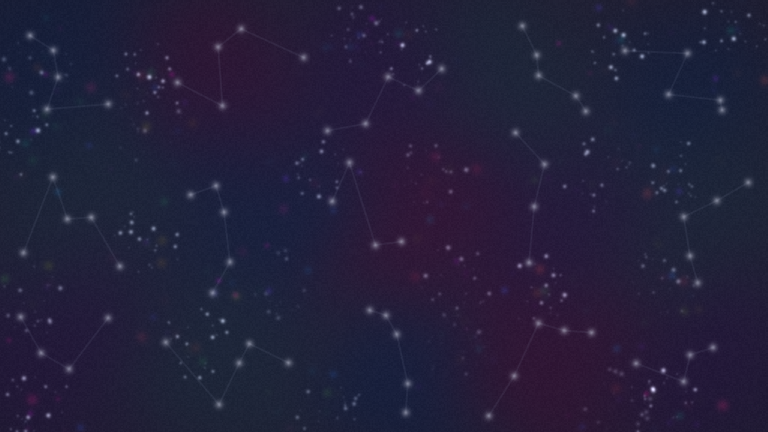
A Shadertoy shader for this background:

```glsl
vec2 hash2(vec2 p) {
    vec3 q = fract(vec3(p.xyx) * vec3(0.1031, 0.1030, 0.0973));
    q += dot(q, q.yzx + 33.33);
    return fract((q.xx + q.yz) * q.zy);
}

float softDot(vec2 p, float radius) {
    return exp(-dot(p, p) / (radius * radius));
}

float segmentDistance(vec2 p, vec2 a, vec2 b) {
    vec2 ab = b - a;
    return length(p - a - ab * clamp(dot(p - a, ab) / dot(ab, ab), 0.0, 1.0));
}

// Wide coloured clouds, blended by normalised weights
vec3 nebula(vec2 p) {
    vec3 tints[4] = vec3[4](
        vec3(0.075, 0.125, 0.250),   // blue
        vec3(0.215, 0.070, 0.205),   // magenta
        vec3(0.145, 0.088, 0.240),   // violet
        vec3(0.110, 0.160, 0.230));  // teal
    p += 0.025 * sin(p.yx * 9.0 + vec2(0.0, 2.0)) + 0.012 * sin(p.yx * 21.0);
    vec3 sum = vec3(0.135, 0.128, 0.212) * 0.45;
    float total = 0.45;
    for (int y = 0; y < 3; y++)
    for (int x = 0; x < 5; x++) {
        vec2 cell = vec2(x, y);
        vec2 rnd = hash2(cell + 41.0);
        vec2 centre = (cell + 0.3 + 0.4 * rnd) * vec2(0.356, 0.333);
        float weight = softDot(p - centre, 0.15 + 0.07 * rnd.y);
        sum += tints[(x + 3 * (2 - y)) % 4] * weight;
        total += weight;
    }
    return sum / total;
}

// Clusters of sharp star dust among larger, dim coloured specks
vec3 starDust(vec2 p) {
    vec3 light = vec3(0.0);
    for (int y = 0; y < 4; y++)
    for (int x = 0; x < 6; x++) {
        vec2 cell = vec2(x, y);
        vec2 rnd = hash2(cell + 7.0);
        vec2 q = p - (cell + 0.15 + 0.7 * rnd) * vec2(0.296, 0.25);
        if (dot(q, q) > 0.04) continue;
        float strength = 0.25 + 0.75 * hash2(cell + 90.0).x;
        for (int i = 0; i < 20; i++) {
            vec2 seed = vec2(float(i) * 3.0 + 11.0, float(x + 6 * y) + 130.0);
            vec2 place = hash2(seed);
            vec2 look = hash2(seed + 57.0);
            vec2 dir = vec2(cos(6.283 * place.x), sin(6.283 * place.x));
            float bright = look.x * look.x * look.x;
            light += vec3(0.92, 0.95, 1.0) * strength * (0.07 + 0.55 * bright)
                   * softDot(q - dir * 0.085 * sqrt(place.y), 0.0032 + 0.0025 * bright);
            if (i < 9) {
                vec3 hue = 0.5 + 0.5 * cos(6.283 * (look.y + vec3(0.0, 0.4, 0.75)));
                hue.g *= 0.6;
                light += hue * (0.02 + 0.13 * bright)
                       * softDot(q - dir.yx * 0.15 * place.y, 0.007 + 0.006 * look.y);
            }
        }
    }
    return light;
}

vec2 chainStar(vec2 cell, float k, float tilt) {
    vec2 rnd = hash2(cell * 13.0 + k * 5.0 + 23.0) - 0.5;
    vec2 s = vec2((k - 2.0) * 0.062 + 0.05 * rnd.x, 0.22 * rnd.y);
    return vec2(s.x * cos(tilt) - s.y * sin(tilt), s.x * sin(tilt) + s.y * cos(tilt));
}

// Zigzag chains: x holds the glowing stars, y the thin links
vec2 constellations(vec2 p) {
    float stars = 0.0, links = 0.0, pixel = 1.0 / iResolution.y;
    for (int y = 0; y < 3; y++)
    for (int x = 0; x < 5; x++) {
        vec2 cell = vec2(x, y);
        vec2 rnd = hash2(cell + 3.0);
        vec2 q = p - (cell + 0.4 + 0.2 * rnd) * vec2(0.356, 0.333);
        if (dot(q, q) > 0.08) continue;
        float tilt = 2.4 * (rnd.x - 0.5);
        int count = rnd.y > 0.6 ? 4 : 5;
        vec2 previous = vec2(0.0);
        for (int i = 0; i < count; i++) {
            vec2 star = chainStar(cell, float(i), tilt);
            float d = length(q - star);
            stars = max(stars, 0.36 * exp(-d * d / 0.00009) + 0.14 * exp(-d * d / 0.00002));
            if (i > 0) {
                float away = segmentDistance(q, previous, star);
                links = max(links, 1.0 - smoothstep(0.0005, 0.0015 + pixel, away));
            }
            previous = star;
        }
    }
    return vec2(stars, links);
}

void mainImage(out vec4 fragColor, in vec2 fragCoord) {
    vec2 p = fragCoord / iResolution.y;
    vec3 color = nebula(p);

    // Slightly darker borders
    vec2 edge = fragCoord / iResolution.xy - 0.5;
    color *= 1.03 - 0.25 * dot(edge, edge);

    color += starDust(p);
    vec2 chain = constellations(p);
    color = mix(color, vec3(0.62, 0.66, 0.78), 0.085 * chain.y);
    color = mix(color, vec3(0.80, 0.81, 0.88), chain.x);

    // Fine film grain
    color += 0.022 * (hash2(floor(p * 288.0) + 17.0).x - 0.5);
    fragColor = vec4(clamp(color, 0.0, 1.0), 1.0);
}
```
